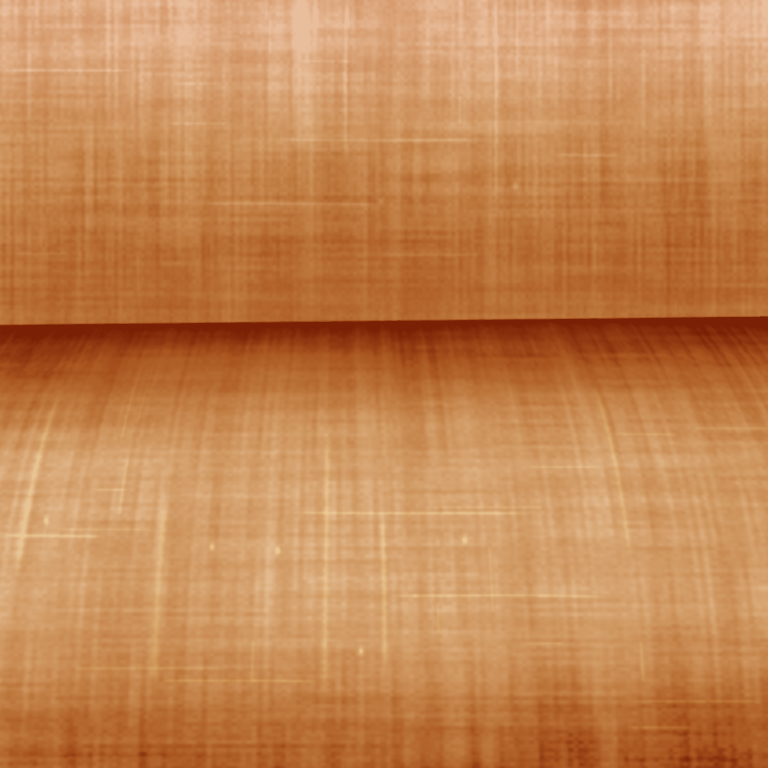
Write a Shadertoy shader that draws this texture.

```glsl
// Two rolls of amber handwoven cloth, one resting above the other with a dark fold between.

const float SEAM_LEFT = 0.577;      // fold height at the left edge
const float SEAM_RISE = 0.011;      // climb of the fold towards the right
const float FAN_CENTER = 0.45;      // where lower threads run straight down
const float FAN_SPREAD = 0.38;      // widening of the lower threads
const float WARP_COUNT = 185.0;     // fine vertical threads
const float WEFT_COUNT = 175.0;     // fine horizontal threads
const float WEAVE_DEPTH = 1.0;
const float SLUB_DEPTH = 0.75;
const int STRAY_COUNT = 36;

// Cloth tones from deep shadow to lit crest
const vec3 TONES[6] = vec3[6](
    vec3(0.48, 0.13, 0.02), vec3(0.66, 0.33, 0.12), vec3(0.73, 0.45, 0.22),
    vec3(0.79, 0.55, 0.33), vec3(0.84, 0.64, 0.44), vec3(0.90, 0.75, 0.59));

// Thick weft threads: start x, end x, height
const vec3 WEFT_SLUBS[8] = vec3[8](
    vec3(0.00, 0.18, 0.906), vec3(0.35, 0.64, 0.816), vec3(0.72, 0.81, 0.797),
    vec3(0.25, 0.50, 0.733), vec3(0.37, 0.70, 0.331), vec3(0.50, 0.80, 0.224),
    vec3(0.00, 0.14, 0.302), vec3(0.20, 0.42, 0.112));

// Thick warp threads: thread x, low end, high end, half width
const vec4 WARP_SLUBS[9] = vec4[9](
    vec4(0.450, 0.78, 1.02, 0.0030), vec4(0.395, 0.80, 1.05, 0.0180),
    vec4(0.235, 0.62, 1.05, 0.0150), vec4(0.645, 0.72, 1.02, 0.0025),
    vec4(0.430, 0.08, 0.46, 0.0030), vec4(0.735, 0.27, 0.51, 0.0028),
    vec4(0.122, 0.24, 0.50, 0.0030), vec4(0.264, 0.10, 0.36, 0.0035),
    vec4(0.488, 0.12, 0.34, 0.0028));

// Small pale knots in the yarn
const vec2 KNOTS[7] = vec2[7](
    vec2(0.496, 0.738), vec2(0.671, 0.758), vec2(0.276, 0.288), vec2(0.605, 0.297),
    vec2(0.362, 0.283), vec2(0.470, 0.152), vec2(0.060, 0.322));

float hash(vec2 p) {
    vec3 q = fract(vec3(p.xyx) * 0.1031);
    q += dot(q, q.yzx + 33.33);
    return fract((q.x + q.y) * q.z);
}

float noise(vec2 p) {
    vec2 cell = floor(p), f = fract(p);
    f = f * f * (3.0 - 2.0 * f);
    return mix(mix(hash(cell), hash(cell + vec2(1, 0)), f.x),
               mix(hash(cell + vec2(0, 1)), hash(cell + 1.0), f.x), f.y);
}

// Noise centred on zero
float grain(vec2 p) { return noise(p) - 0.5; }

// Soft thread: "along" is the position between the ends, "across" the distance from the core
float strand(float along, float start, float end, float across, float halfWidth) {
    float fade = 0.15 * (end - start);
    float span = smoothstep(start, start + fade, along) * (1.0 - smoothstep(end - fade, end, along));
    return span * exp(-across * across / (halfWidth * halfWidth));
}

vec3 clothColor(float tone) {
    float t = clamp(tone, 0.0, 5.0);
    int i = min(int(t), 4);
    return mix(TONES[i], TONES[i + 1], t - float(i));
}

// Light over the curve of each roll
float upperTone(float d) {
    return 1.65 + 2.75 * smoothstep(0.04, 0.42, d) + 0.3 * exp(-d * 40.0);
}

float lowerTone(float d, float x) {
    float reach = d + 0.035 * grain(vec2(x * 4.0, d * 3.0)) * smoothstep(0.0, 0.05, d);
    float shade = 0.1 + 3.6 * smoothstep(-0.015, 0.20, reach) - 0.45 * exp(-d * 60.0);
    return shade - 2.7 * smoothstep(0.36, 0.60, d);
}

// Fine mesh, broad stripes and uneven dye
float weave(vec2 p, float side) {
    vec2 q = p + side * 17.0;
    float warp = 0.75 * grain(q * vec2(WARP_COUNT, 9.0)) + 0.55 * grain(q * vec2(70.0, 4.0));
    float weft = 0.60 * grain(q * vec2(9.0, WEFT_COUNT)) + 0.40 * grain(q * vec2(5.0, 60.0));
    float stripes = 0.75 * grain(q * vec2(17.0, 1.5));
    return warp + weft + stripes + 0.35 * grain(q * 6.0) + 0.45 * grain(q * 210.0);
}

float slubs(vec2 uv, vec2 thread) {
    float sum = 0.0;
    float sway = 0.006 * grain(uv * vec2(6.0, 2.0));
    for (int i = 0; i < 8; i++) {
        vec3 s = WEFT_SLUBS[i];
        sum += 0.9 * strand(uv.x, s.x, s.y, uv.y - s.z - sway, 0.0022);
    }
    for (int i = 0; i < 9; i++) {
        vec4 s = WARP_SLUBS[i];
        sum += 0.9 * strand(uv.y, s.y, s.z, thread.x - s.x - 0.3 * sway, s.w);
    }
    // Scattered short strays, alternately upright and level
    for (int i = 0; i < STRAY_COUNT; i++) {
        float id = float(i);
        vec2 at = vec2(hash(vec2(id, 3.0)), hash(vec2(id, 8.0)));
        vec2 r = thread - at;
        if (i % 2 == 0) r = r.yx;
        float size = 0.02 + 0.06 * hash(vec2(id, 13.0));
        sum += 0.55 * strand(r.x, -size, size, r.y, 0.0020);
    }
    for (int i = 0; i < 7; i++) {
        vec2 r = (uv - KNOTS[i]) / vec2(0.0035, 0.0050);
        sum += 1.6 * exp(-dot(r, r));
    }
    return sum;
}

void mainImage(out vec4 fragColor, in vec2 fragCoord) {
    vec2 uv = fragCoord / iResolution.xy;
    float height = uv.y - SEAM_LEFT - SEAM_RISE * uv.x;
    float soft = max(1.2 / iResolution.y, 0.002);
    float upper = smoothstep(-soft, soft, height);
    float d = abs(height);

    // Lower threads fan out as they leave the fold
    float fan = 1.0 + FAN_SPREAD * (1.0 - exp(-5.0 * d));
    float side = step(0.0, height);
    vec2 thread = uv;
    if (side < 0.5) thread.x = FAN_CENTER + (uv.x - FAN_CENTER) / fan;

    float tone = mix(lowerTone(d, uv.x), upperTone(d), upper);
    float lit = mix(smoothstep(0.0, 0.16, d), 0.45 + 0.55 * smoothstep(0.0, 0.18, d), upper);
    float detail = WEAVE_DEPTH * weave(thread, side) * mix(0.3, 1.0, lit);
    float slub = SLUB_DEPTH * slubs(uv, thread) * lit;

    vec3 color = clothColor(tone + detail + slub);
    // Cool sheen on the upper crest, golden yarn below
    color += vec3(0.015, -0.005, 0.025) * upper * smoothstep(0.2, 0.4, d);
    color += vec3(0.02, 0.03, -0.02) * slub * (1.0 - upper);
    fragColor = vec4(clamp(color, 0.0, 1.0), 1.0);
}
```
